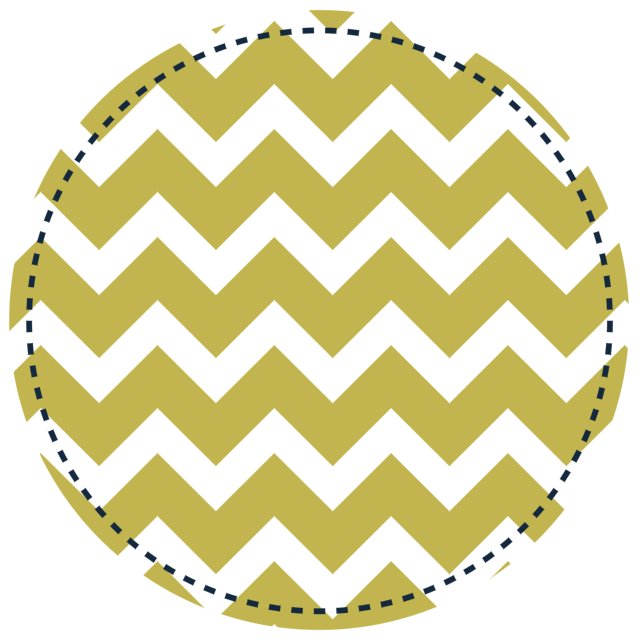
A three.js fragment shader for this pattern:

```glsl
// A round patch of gold and white zigzag bands with a dashed navy ring near its rim.
#define ZIGZAG_PERIOD 0.1825
#define ZIGZAG_PEAK_X 0.4286
#define ZIGZAG_HEIGHT 0.0908
#define BAND_PERIOD 0.1688
#define BAND_PEAK_Y 0.5804
#define BAND_HALF 0.0492
#define DISC_RADIUS 0.4843
#define RING_RADIUS 0.4538
#define DASH_COUNT 81.0
#define DASH_HALF vec2(0.0089, 0.0045)
#define SOFTNESS 0.0013

varying vec2 vUv;

const float TAU = 6.2831853;
const vec3 WHITE = vec3(1.0);
const vec3 GOLD = vec3(0.76, 0.71, 0.31);
const vec3 NAVY = vec3(0.08, 0.16, 0.24);

// Coverage of a shape from its signed distance
float fill(float dist) {
  return 1.0 - smoothstep(-SOFTNESS, SOFTNESS, dist);
}

// Distance to the nearest zigzag band
float zigzagDistance(vec2 p) {
  float cell = fract((p.x - ZIGZAG_PEAK_X) / ZIGZAG_PERIOD + 0.5) - 0.5;
  float drop = 2.0 * ZIGZAG_HEIGHT * abs(cell);
  float row = (p.y + drop - BAND_PEAK_Y) / BAND_PERIOD;
  float offset = abs(fract(row + 0.5) - 0.5) * BAND_PERIOD;
  float slope = 2.0 * ZIGZAG_HEIGHT / ZIGZAG_PERIOD;
  return (offset - BAND_HALF) * inversesqrt(1.0 + slope * slope);
}

// Distance to the nearest dash, with one dash centred at the bottom
float dashDistance(vec2 p) {
  float turn = atan(p.x, -p.y) / TAU;
  float cell = fract(turn * DASH_COUNT + 0.5) - 0.5;
  float along = cell * TAU * RING_RADIUS / DASH_COUNT;
  vec2 d = abs(vec2(along, length(p) - RING_RADIUS)) - DASH_HALF;
  return length(max(d, 0.0)) + min(max(d.x, d.y), 0.0);
}

void main() {
  // Zigzag bands clipped by the disc
  float disc = fill(length(vUv - vec2(0.4987, 0.5)) - DISC_RADIUS);
  vec3 color = mix(WHITE, GOLD, disc * fill(zigzagDistance(vUv)));

  // Dashed ring on top
  color = mix(color, NAVY, fill(dashDistance(vUv - vec2(0.4993, 0.4987))));

  gl_FragColor = vec4(color, 1.0);
}
```
